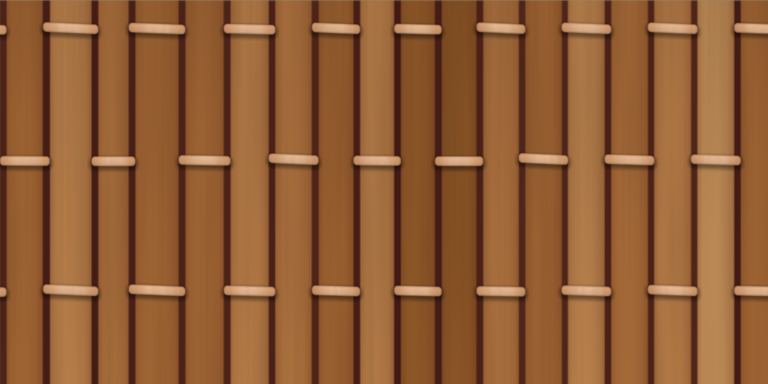
Give the GLSL for this pattern, as a Shadertoy shader.

```glsl
// A fence of upright bamboo slats bound by short cords in three staggered rows.
// Uneven edge positions define the slats; grain and edge shading round them,
// and tilted rounded boxes with soft shadows form the cords on alternate slats.

float hash(vec2 p) {
    vec3 q = fract(vec3(p.xyx) * 0.1031);
    q += dot(q, q.yzx + 33.33);
    return fract((q.x + q.y) * q.z);
}

float noise(vec2 p) {
    vec2 cell = floor(p), f = fract(p);
    f = f * f * (3.0 - 2.0 * f);
    return mix(mix(hash(cell), hash(cell + vec2(1, 0)), f.x),
               mix(hash(cell + vec2(0, 1)), hash(cell + vec2(1, 1)), f.x), f.y);
}

// Left edge of a slat: even spacing, a broad drift and a local wide-narrow swing.
float slatEdge(float i) {
    float drift = (i - 6.5) / 3.3;
    float swing = (1.0 - 2.0 * mod(i, 2.0)) * exp(-(i - 2.5) * (i - 2.5));
    return 0.008 + 0.1125 * i + 0.026 * exp(-drift * drift) + 0.013 * swing;
}

// Distance from the dark gap that lies on a slat edge.
float gapDistance(float x, float i) {
    return abs(x - slatEdge(i)) - 0.002 * hash(vec2(i, 7.0));
}

float roundedBox(vec2 p, vec2 halfSize, float radius) {
    vec2 q = abs(p) - halfSize + radius;
    return length(max(q, 0.0)) + min(max(q.x, q.y), 0.0) - radius;
}

vec3 slatColor(vec2 p, float i) {
    const float tones[18] = float[18](
        0.40, 0.80, 0.60, 0.42, 0.42, 0.75, 0.62, 0.35, 0.78,
        0.15, 0.08, 0.62, 0.40, 0.85, 0.50, 0.75, 1.00, 0.40);
    float tone = tones[(int(i) + 18) % 18];
    vec3 color = mix(vec3(0.49, 0.30, 0.13), vec3(0.71, 0.52, 0.32), tone);
    color += 4.0 * tone * (1.0 - tone) * vec3(0.01, -0.02, -0.02);

    // Lengthwise grain and a gentle fade toward the top.
    float grain = noise(vec2(p.x * 130.0, p.y * 2.0 + i * 9.0));
    float stain = noise(vec2(p.x * 28.0, p.y * 3.0 + i * 5.0));
    color *= 1.0 + 0.035 * (grain - 0.5) + 0.06 * (stain - 0.5);
    color *= 1.035 - 0.06 * p.y;

    // Warm shoulders falling into the gaps, broader on the right side.
    float left = gapDistance(p.x, i), right = gapDistance(p.x, i + 1.0);
    float shoulder = max(exp(-left / 0.010), exp(-right / 0.015));
    color = mix(color, vec3(0.40, 0.19, 0.09), 0.65 * min(shoulder, 1.0));
    float gapId = left < right ? i : i + 1.0;
    vec3 gapColor = mix(vec3(0.25, 0.10, 0.08), vec3(0.31, 0.15, 0.10),
                        hash(vec2(gapId, 3.0)));
    return mix(gapColor, color, smoothstep(0.004, 0.011, min(left, right)));
}

void mainImage(out vec4 fragColor, in vec2 fragCoord) {
    vec2 p = fragCoord / iResolution.xy * vec2(2.0, 1.0);
    float pixel = 1.0 / iResolution.y;
    float row = round((p.y - 0.242) / 0.341);

    // Find the slat here and the cord of this row that is nearest.
    float slat = -1.0, cord = 1.0, shadow = 1.0;
    vec2 cordPos = vec2(0.0);
    for (float i = -1.0; i < 18.0; i++) {
        float left = slatEdge(i), right = slatEdge(i + 1.0);
        if (p.x >= left) slat = i;
        if (mod(i + row, 2.0) < 0.5) continue;

        float jitter = hash(vec2(i + 2.0, row + 4.0)) - 0.5;
        vec2 q = p - vec2(0.5 * (left + right), 0.242 + 0.341 * row + 0.006 * jitter);
        q.y += q.x * (0.025 + 0.05 * jitter);
        vec2 halfSize = vec2(0.5 * (right - left) + 0.009, 0.0125);
        float d = roundedBox(q, halfSize, 0.010);
        if (d < cord) {
            cord = d;
            cordPos = q / halfSize;
        }
        shadow = min(shadow, roundedBox(q + vec2(0.0, 0.006), halfSize, 0.010));
    }

    vec3 color = slatColor(p, slat);
    color *= 1.0 - 0.38 * (1.0 - smoothstep(-0.004, 0.014, shadow));

    // Cords: pale crown, darker rim and tan ends.
    vec3 cordColor = mix(vec3(0.88, 0.70, 0.55), vec3(0.80, 0.58, 0.41),
                         smoothstep(0.2, 1.0, abs(cordPos.x)));
    cordColor *= 0.98 + 0.06 * cordPos.y;
    cordColor *= 1.0 - 0.16 * smoothstep(-0.006, 0.0, cord);
    cordColor *= 0.98 + 0.04 * noise(p * vec2(110.0, 20.0));
    color = mix(color, cordColor, 1.0 - smoothstep(-pixel, pixel, cord));

    // Thin pale edge along the top.
    color = mix(color, vec3(0.60, 0.52, 0.42), 0.5 * smoothstep(0.995, 1.0, p.y));
    fragColor = vec4(color, 1.0);
}
```
